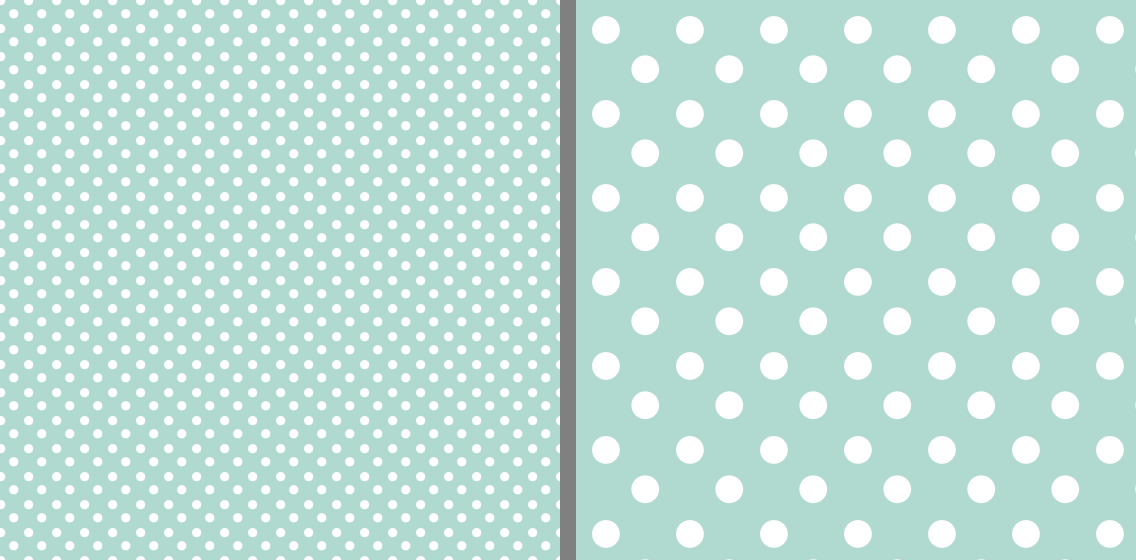
Left, the full canvas; right, a detail of the centre.
A Shadertoy shader for this pattern:

```glsl
// Distance to the nearest dot edge, one dot per unit cell
float dotDistance(vec2 p, vec2 centre, float radius) {
    return length(fract(p - centre + 0.5) - 0.5) - radius;
}

void mainImage(out vec4 fragColor, in vec2 fragCoord) {
    const float repeats = 20.0;
    vec2 p = fragCoord / iResolution.xy * repeats;
    float pixel = repeats / min(iResolution.x, iResolution.y);

    // Two interleaved dot lattices, slightly off the exact half step
    float d = min(dotDistance(p, vec2(0.023, 0.977), 0.165),
                  dotDistance(p, vec2(0.491, 0.509), 0.165));

    // White dots on mint ground
    float coverage = 1.0 - smoothstep(-0.7 * pixel, 0.7 * pixel, d);
    vec3 mint = vec3(0.69, 0.85, 0.81);
    vec3 white = vec3(0.995, 1.0, 0.998);
    fragColor = vec4(mix(mint, white, coverage), 1.0);
}
```
